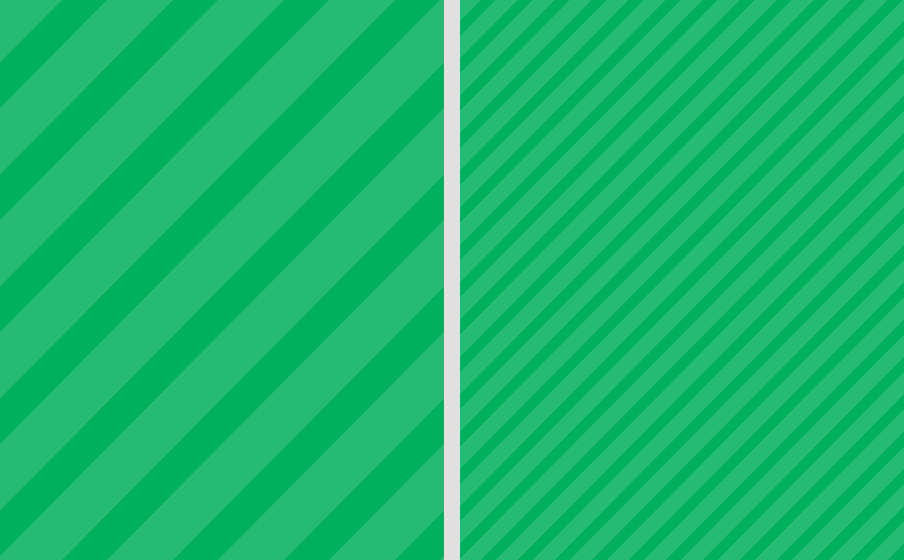
Left: one tile. Right: repeated 3 by 3.
Reproduce this pattern procedurally as a WebGL 1 fragment shader.

```glsl
precision highp float;
// Flat diagonal stripes in two greens, rising to the right, tiling on every side.

uniform vec2 u_resolution;

const vec2 REPEATS = vec2(4.0, 5.0);      // whole stripe periods across and down
const float DARK_CENTER = 0.7605;         // middle of the dark band within a period
const float DARK_SHARE = 0.405;           // dark part of each period
const vec3 LIGHT_GREEN = vec3(0.15, 0.735, 0.46);
const vec3 DARK_GREEN = vec3(0.0, 0.69, 0.365);

// Position across the stripes, counted in periods
float stripePhase(vec2 uv, vec2 repeats) {
  return uv.x * repeats.x - uv.y * repeats.y;
}

// Signed distance to a repeating band, in periods; negative inside
float bandDistance(float phase, float center, float share) {
  return abs(fract(phase - center + 0.5) - 0.5) - 0.5 * share;
}

// Coverage of a shape, smoothed over one pixel
float coverage(float dist, float pixel) {
  return 1.0 - smoothstep(-0.5 * pixel, 0.5 * pixel, dist);
}

void main() {
  vec2 uv = gl_FragCoord.xy / u_resolution;
  float pixel = length(REPEATS / u_resolution);

  float phase = stripePhase(uv, REPEATS);
  float dark = coverage(bandDistance(phase, DARK_CENTER, DARK_SHARE), pixel);

  gl_FragColor = vec4(mix(LIGHT_GREEN, DARK_GREEN, dark), 1.0);
}
```
